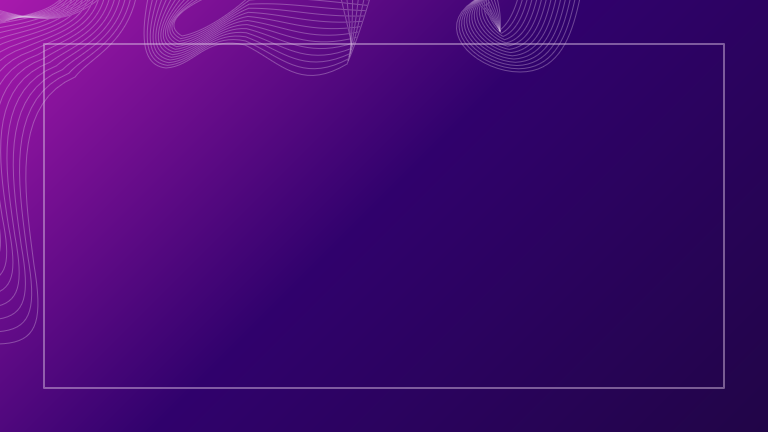
This background is drawn by a WebGL 1 fragment shader. Its source:

```glsl
precision highp float;
// A diagonal magenta-to-indigo gradient with a thin rectangular frame and
// flowing line ribbons along the top and left edges. Each ribbon blends
// between two cubic guide curves and strokes the steps in between.

uniform vec2 u_resolution;

#define CANVAS_WIDTH 768.0     // design units across the canvas, y pointing down
#define MAX_LINES 16
#define CURVE_STEPS 18
#define RIBBON_WIDTH 0.9
#define RIBBON_ALPHA 0.40
#define FRAME_WIDTH 1.5
#define FRAME_ALPHA 0.62
#define GRADIENT_BEND 0.485
#define MAGENTA vec3(0.66, 0.10, 0.68)
#define INDIGO vec3(0.19, 0.005, 0.425)
#define NIGHT vec3(0.13, 0.02, 0.28)
#define LAVENDER vec3(0.86, 0.76, 0.89)

vec2 point;      // current position in design units
float pixelSize; // one device pixel in design units

// Antialiased coverage of a line, also correct below one pixel of width
float stroke(float dist, float width) {
  float reach = 0.5 * (max(width, pixelSize) + pixelSize);
  return clamp((reach - dist) / pixelSize, 0.0, 1.0) * min(width / pixelSize, 1.0);
}

float segmentDistance(vec2 p, vec2 a, vec2 b) {
  vec2 ab = b - a;
  float h = clamp(dot(p - a, ab) / max(dot(ab, ab), 1e-4), 0.0, 1.0);
  return length(p - a - h * ab);
}

vec2 bezier(vec2 a, vec2 b, vec2 c, vec2 d, float t) {
  float s = 1.0 - t;
  return s * s * s * a + 3.0 * s * t * (s * b + t * c) + t * t * t * d;
}

// Opacity of count curves blended from guide a to guide b
float ribbon(float count, vec2 a0, vec2 a1, vec2 a2, vec2 a3,
             vec2 b0, vec2 b1, vec2 b2, vec2 b3) {
  // Skip everything outside the hull of the guides
  vec2 low = min(min(min(a0, a1), min(a2, a3)), min(min(b0, b1), min(b2, b3))) - 3.0;
  vec2 high = max(max(max(a0, a1), max(a2, a3)), max(max(b0, b1), max(b2, b3))) + 3.0;
  if (any(lessThan(point, low)) || any(greaterThan(point, high))) return 0.0;

  float clear = 1.0;
  for (int i = 0; i < MAX_LINES; i++) {
    if (float(i) >= count) break;
    float blend = float(i) / (count - 1.0);
    vec2 c0 = mix(a0, b0, blend), c1 = mix(a1, b1, blend);
    vec2 c2 = mix(a2, b2, blend), c3 = mix(a3, b3, blend);
    vec2 last = c0;
    float dist = 1e4;
    for (int j = 1; j <= CURVE_STEPS; j++) {
      vec2 next = bezier(c0, c1, c2, c3, float(j) / float(CURVE_STEPS));
      dist = min(dist, segmentDistance(point, last, next));
      last = next;
    }
    clear *= 1.0 - RIBBON_ALPHA * stroke(dist, RIBBON_WIDTH);
  }
  return 1.0 - clear;
}

// Corner drapery: top fold, long side, lower hook and pinched fan
float leftWave() {
  float a = ribbon(15.0, vec2(136, -2), vec2(125, 45), vec2(90, 58), vec2(75, 77),
                   vec2(62, -2), vec2(55, 15), vec2(20, 20), vec2(-12, 25));
  a = max(a, ribbon(15.0, vec2(75, 77), vec2(10, 105), vec2(25, 195), vec2(34, 265),
                    vec2(-12, 25), vec2(-75, 40), vec2(-65, 90), vec2(-55, 130)));
  a = max(a, ribbon(15.0, vec2(34, 265), vec2(44, 325), vec2(36, 343), vec2(-2, 344),
                    vec2(-55, 130), vec2(-45, 165), vec2(-45, 176), vec2(-80, 176)));
  return max(a, ribbon(11.0, vec2(-2, 10), vec2(40, 22), vec2(70, 24), vec2(100, -2),
                       vec2(-2, 24), vec2(30, 12), vec2(45, 14), vec2(62, -2)));
}

// Two-lobed wave: left lobe, rising saddle, right lobe and crossing fan
float middleWave() {
  float a = ribbon(13.0, vec2(148, -2), vec2(138, 50), vec2(148, 66), vec2(166, 68),
                   vec2(205, -2), vec2(170, 15), vec2(168, 28), vec2(182, 36));
  a = max(a, ribbon(13.0, vec2(166, 68), vec2(195, 66), vec2(205, 35), vec2(245, 45),
                    vec2(182, 36), vec2(205, 32), vec2(235, 10), vec2(250, -4)));
  a = max(a, ribbon(13.0, vec2(245, 45), vec2(280, 62), vec2(300, 92), vec2(347, 64),
                    vec2(250, -4), vec2(290, -10), vec2(320, -8), vec2(369, 0)));
  return max(a, ribbon(6.0, vec2(341, -2), vec2(346, 20), vec2(350, 35), vec2(352, 46),
                       vec2(370, -2), vec2(362, 25), vec2(354, 48), vec2(347, 64)));
}

// Hanging bowl: left side, right side and the fan at its throat
float rightWave() {
  float a = ribbon(14.0, vec2(482, -4), vec2(425, 25), vec2(475, 72), vec2(520, 72),
                   vec2(488, -4), vec2(488, 8), vec2(494, 22), vec2(500, 30));
  a = max(a, ribbon(14.0, vec2(520, 72), vec2(560, 72), vec2(572, 35), vec2(580, -2),
                    vec2(500, 30), vec2(508, 24), vec2(514, 12), vec2(518, -2)));
  return max(a, ribbon(8.0, vec2(474, -2), vec2(485, 10), vec2(494, 22), vec2(500, 31),
                       vec2(497, -2), vec2(500, 10), vec2(501, 20), vec2(500, 31)));
}

void main() {
  pixelSize = CANVAS_WIDTH / u_resolution.x;
  point = vec2(gl_FragCoord.x, u_resolution.y - gl_FragCoord.y) * pixelSize;
  vec2 canvas = u_resolution * pixelSize;

  // Three-stop diagonal gradient
  float t = (point.x + point.y) / (canvas.x + canvas.y);
  vec3 color = mix(MAGENTA, INDIGO, clamp(t / GRADIENT_BEND, 0.0, 1.0));
  color = mix(color, NIGHT, clamp((t - GRADIENT_BEND) / (1.0 - GRADIENT_BEND), 0.0, 1.0));

  color = mix(color, LAVENDER, max(leftWave(), max(middleWave(), rightWave())));

  // Inset frame
  vec2 q = abs(point - 0.5 * canvas) - (0.5 * canvas - 44.0);
  float edge = length(max(q, 0.0)) + min(max(q.x, q.y), 0.0);
  color = mix(color, LAVENDER, FRAME_ALPHA * stroke(abs(edge), FRAME_WIDTH));
  gl_FragColor = vec4(color, 1.0);
}
```
